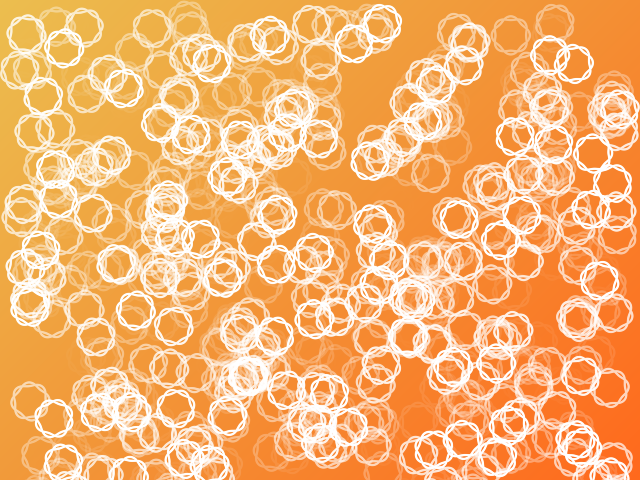
This pattern is drawn by a Shadertoy shader. Its source:

```glsl
float hash(vec3 p) {
    return fract(sin(dot(p, vec3(127.1, 311.7, 74.7))) * 43758.5453);
}

vec2 hash2(vec3 p) {
    return vec2(hash(p), hash(p + vec3(19.3, 7.1, 3.7)));
}

// Distance to the middle line of two strands braided around a circle
float braidDistance(vec2 p, float turn) {
    float angle = 4.0 * (atan(p.y, p.x) + turn);
    float wave = 0.0039 * abs(cos(angle));
    float slope = 0.42 * sin(angle);
    return abs(abs(length(p) - 0.0358) - wave) / sqrt(1.0 + slope * slope);
}

void mainImage(out vec4 fragColor, in vec2 fragCoord) {
    vec2 p = fragCoord / iResolution.y;
    float aspect = iResolution.x / iResolution.y;
    float pixel = 1.0 / iResolution.y;

    // Diagonal gradient from gold to deep orange
    float diagonal = (p.x + 1.0 - p.y) / (aspect + 1.0);
    vec3 gold = vec3(0.925, 0.745, 0.31);
    vec3 orange = vec3(0.95, 0.58, 0.215);
    vec3 ember = vec3(1.0, 0.41, 0.11);
    vec3 color = diagonal < 0.5 ? mix(gold, orange, diagonal * 2.0)
                                : mix(orange, ember, diagonal * 2.0 - 1.0);

    // Clusters of rings, painted from the faintest layer to the brightest
    const float cellSize = 0.125;
    const int layers = 7;
    vec2 home = floor(p / cellSize);
    for (int layer = 0; layer < layers; layer++) {
        for (int k = 0; k < 9; k++) {
            vec2 cell = home + vec2(k % 3, k / 3) - 1.0;
            vec3 seed = vec3(cell, float(layer) + 1.0);
            vec2 anchor = hash2(vec3(cell, 31.0));
            vec2 drift = (hash2(seed) - 0.5) * 1.1;
            vec2 center = (cell + anchor + drift) * cellSize;

            // Keep whole rings inside the left, right and top borders
            if (center.x < 0.041 || center.x > aspect - 0.041 || center.y > 0.959) continue;
            vec2 local = p - center;
            if (dot(local, local) > 0.0021) continue;

            float age = (float(layer) + hash(seed + 5.3)) / float(layers);
            float opacity = min(1.0, 1.12 * pow(age, 1.3));
            float d = braidDistance(local, 6.2832 * hash(seed + 11.9));
            float stroke = 1.0 - smoothstep(-0.6 * pixel, 0.6 * pixel, d - 0.0024);
            color = mix(color, vec3(1.0), stroke * opacity);
        }
    }

    fragColor = vec4(color, 1.0);
}
```
